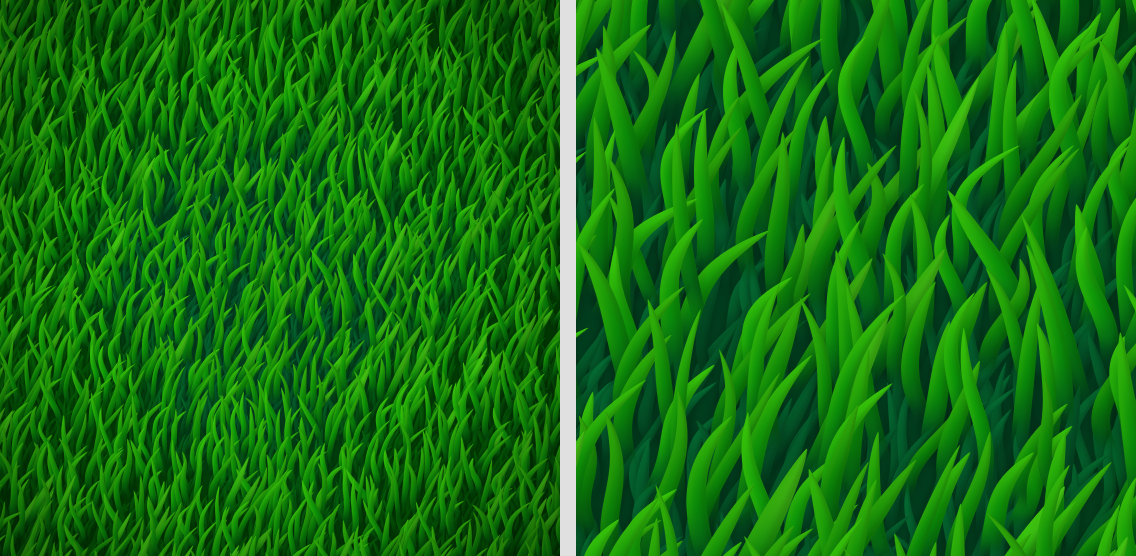
Left, the full canvas; right, a detail of the centre.
A Shadertoy shader for this texture:

```glsl
// Dense lawn of curved, overlapping grass blades with a teal shade in the middle.

#define BLADE_HEIGHT 0.105
#define BLADE_WIDTH 0.0092
#define COLUMN_GAP 0.0215
#define ROW_GAP 0.034
#define UNDERGROWTH_SCALE 1.4
#define PALE_SHARE 0.09
#define VIGNETTE 0.34
#define SHADOW 0.13

const vec3 SOIL_GREEN = vec3(0.005, 0.235, 0.010);
const vec3 SOIL_TEAL  = vec3(0.005, 0.235, 0.115);
const vec3 LOW_GREEN  = vec3(0.015, 0.370, 0.020);
const vec3 LOW_TEAL   = vec3(0.015, 0.385, 0.180);
const vec3 BLADE_ROOT = vec3(0.010, 0.330, 0.045);
const vec3 BLADE_BODY = vec3(0.040, 0.550, 0.030);
const vec3 BLADE_TIP  = vec3(0.200, 0.710, 0.035);
const vec3 BLADE_PALE = vec3(0.270, 0.740, 0.080);

vec4 hash4(vec2 cell) {
    vec4 q = fract(cell.xyxy * vec4(0.1031, 0.1030, 0.0973, 0.1099));
    q += dot(q, q.wzxy + 33.33);
    return fract((q.xxyz + q.yzzw) * q.zywx);
}

// Large, soft-edged patch of cool shade: 1 inside, 0 outside.
float tealPatch(vec2 p) {
    float wobble = 0.05 * sin(9.0 * p.x + 4.0 * p.y)
                 + 0.03 * sin(17.0 * p.y - 11.0 * p.x + 1.3);
    return 1.0 - smoothstep(0.14, 0.46, length(p) + wobble);
}

// Paints one layer of blades over col, from the back rows to the front rows.
void drawBlades(inout vec3 col, vec2 p, float pixel, float seed,
                vec3 root, vec3 body, vec3 tip, vec3 pale) {
    vec2 gap = vec2(COLUMN_GAP, ROW_GAP);
    vec2 home = floor(p / gap);
    for (int row = 0; row >= -4; row--) {
        for (int column = -4; column <= 4; column++) {
            vec2 cell = home + vec2(column, row);
            vec4 a = hash4(cell + seed);
            vec4 b = hash4(cell + seed + 71.7);
            vec2 q = p - (cell + a.xy) * gap;

            float height = BLADE_HEIGHT * mix(0.62, 1.18, a.z);
            float t = q.y / height;
            if (t <= 0.0 || t >= 1.0) continue;

            // Curved centre line; pale blades are straight and lean right.
            float isPale = step(1.0 - PALE_SHARE, a.w);
            float lean = mix((b.x - 0.55) * 0.062, 0.052, isPale);
            float bend = mix(mix(-0.018, 0.046, b.y), 0.0, isPale);
            float sway = (b.z - 0.5) * 0.010 * (1.0 - isPale);
            float centre = lean * t + bend * t * t * t + sway * sin(6.283 * t);
            float slope = (lean + 3.0 * bend * t * t
                        + 6.283 * sway * cos(6.283 * t)) / height;
            float side = (q.x - centre) / sqrt(1.0 + slope * slope);

            // Tapered outline, faded into the ground at the root.
            float halfWidth = BLADE_WIDTH * mix(0.72, 1.12, b.w)
                            * (1.0 + 0.2 * isPale)
                            * pow(1.0 - t, 0.75) * (0.55 + 0.9 * t);
            float edge = abs(side) - halfWidth;
            float rooted = smoothstep(0.0, 0.22, t);
            float cover = clamp(0.5 - edge / pixel, 0.0, 1.0) * rooted;
            cover *= min(1.0, 2.0 * halfWidth / pixel);

            // Soft contact shadow on whatever lies behind.
            float shadow = 1.0 - smoothstep(0.0, 0.007, edge);
            col *= 1.0 - SHADOW * shadow * rooted * (1.0 - t);

            // Root to tip gradient, lit along the left edge.
            float across = clamp(side / max(halfWidth, 0.0005), -1.0, 1.0);
            vec3 paint = mix(root, body, smoothstep(0.05, 0.50, t));
            paint = mix(paint, tip, smoothstep(0.40, 0.98, t));
            paint = mix(paint, pale, isPale * smoothstep(0.2, 0.8, t) * 0.8);
            paint = mix(paint, tip, 0.5 * smoothstep(0.1, -0.9, across)
                                        * smoothstep(0.1, 0.6, t));
            paint *= (1.0 - 0.15 * smoothstep(-0.1, 0.9, across))
                   * mix(0.90, 1.08, b.z);
            col = mix(col, paint, cover);
        }
    }
}

void mainImage(out vec4 fragColor, in vec2 fragCoord) {
    float pixel = 1.0 / iResolution.y;
    vec2 p = fragCoord * pixel;
    vec2 fromCentre = (fragCoord - 0.5 * iResolution.xy) * pixel;
    float teal = tealPatch(fromCentre);

    // Ground and dim undergrowth.
    vec3 soil = mix(SOIL_GREEN, SOIL_TEAL, teal);
    vec3 low = mix(LOW_GREEN, LOW_TEAL, teal);
    vec3 col = soil;
    drawBlades(col, p * UNDERGROWTH_SCALE, pixel * UNDERGROWTH_SCALE, 211.0,
               soil, mix(soil, low, 0.65), low, low);

    // Bright blades on top.
    vec3 root = mix(BLADE_ROOT, low, 0.35 * teal);
    drawBlades(col, p, pixel, 503.0, root, BLADE_BODY, BLADE_TIP, BLADE_PALE);

    col *= 1.0 - VIGNETTE * smoothstep(0.32, 0.78, length(fromCentre));
    fragColor = vec4(clamp(col, 0.0, 1.0), 1.0);
}
```
